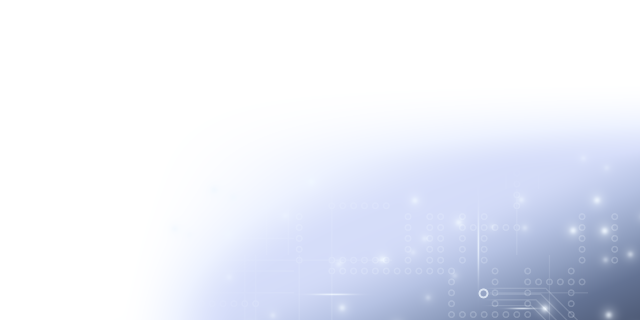
A WebGL 2 fragment shader for this background:

```glsl
#version 300 es
precision highp float;
// A pale technology backdrop: white fading into lavender, then slate at lower right,
// from a ramp of tones indexed by a soft field. Hashed cells scatter glowing sparks,
// rows of small rings and circuit traces; a few light streaks finish it.
uniform vec2 u_resolution;
out vec4 outColor;

// Lengths are in canvas heights, so x runs from 0 to 2 and y from 0 to 1.
const vec3 TONES[6] = vec3[6](
    vec3(0.93, 0.95, 1.00), vec3(0.84, 0.87, 0.98), vec3(0.71, 0.76, 0.89),
    vec3(0.56, 0.62, 0.75), vec3(0.39, 0.45, 0.58), vec3(0.31, 0.36, 0.47));
const vec3 LIGHT = vec3(0.94, 0.97, 1.0);
const float VEIL_TOP = 0.755;      // height where the tint vanishes
const float VEIL_FULL = 0.47;      // height where the tint is complete
const vec2 SHADE_SLOPE = vec2(3.26, -7.5);
const float SHADE_START = 0.755;   // where the slate begins on the lower edge
const float SPARK_CELL = 0.115;
const float SPARK_SHARE = 0.62;
const float RING_PITCH = 0.034;
const float RING_RADIUS = 0.0085;
const float RING_ALPHA = 0.20;
const float TRACE_ALPHA = 0.11;

float hash(vec2 p) {
    vec3 q = fract(p.xyx * 0.1031);
    q += dot(q, q.yzx + 33.33);
    return fract((q.x + q.y) * q.z);
}

// Soft line of the given half width around distance d
float stroke(float d, float halfWidth, float pixel) {
    return 1.0 - smoothstep(halfWidth, halfWidth + pixel, abs(d));
}

// Tone index: 0 is white, 2 lavender, 6 the deepest slate
float toneField(vec2 p) {
    float veil = smoothstep(VEIL_TOP, VEIL_FULL, p.y);
    float left = 0.378 + 0.15 * p.y;
    float width = 0.365 + 3.65 * p.y * p.y;
    float lavender = 2.0 * smoothstep(left, left + width, p.x);
    float d = dot(p - vec2(SHADE_START, 0.0), SHADE_SLOPE);
    float shade = 0.5 * (d + sqrt(d * d + 0.15));
    return veil * (lavender + shade);
}

vec3 toneRamp(float t) {
    vec3 color = vec3(1.0);
    for (int i = 0; i < 6; i++) color = mix(color, TONES[i], clamp(t - float(i), 0.0, 1.0));
    return color;
}

// Region of the circuit decoration
float circuitMask(vec2 p) {
    float top = 0.37 + 0.07 * p.x;
    return smoothstep(0.5, 0.95, p.x) * smoothstep(top, top - 0.14, p.y);
}

// Jittered glowing points, gathered from the neighbouring cells
float sparks(vec2 p) {
    vec2 home = floor(p / SPARK_CELL);
    float sum = 0.0;
    for (int y = -1; y <= 1; y++)
    for (int x = -1; x <= 1; x++) {
        vec2 cell = home + vec2(x, y);
        vec2 jitter = vec2(hash(cell + 7.0), hash(cell + 23.0));
        vec2 center = (cell + 0.12 + 0.76 * jitter) * SPARK_CELL;
        float kind = hash(cell + 41.0);
        float top = 0.38 + 0.07 * center.x;
        float alive = step(kind, SPARK_SHARE) * step(0.53, center.x) * step(center.y, top);
        float power = mix(0.35, 1.0, hash(cell + 59.0));
        float radius = mix(0.006, 0.011, power);
        float d = length(p - center) / radius;
        sum += alive * power * (0.65 * exp(-d * d) + 0.4 * exp(-d * d / 6.5));
    }
    return sum;
}

// Runs of rings and straight traces on a shared lattice
float circuit(vec2 p, float pixel) {
    vec2 id = floor(p / RING_PITCH);
    vec2 f = (fract(p / RING_PITCH) - 0.5) * RING_PITCH;
    float rowRun = step(0.91, hash(vec2(floor(id.x / 6.0), id.y) + 11.0));
    float columnRun = step(0.91, hash(vec2(id.x, floor(id.y / 5.0)) + 71.0));
    float ring = stroke(length(f) - RING_RADIUS, 0.0008, pixel);
    float rowTrace = step(0.9, hash(vec2(floor(id.x / 9.0), id.y) + 131.0));
    float columnTrace = step(0.92, hash(vec2(id.x, floor(id.y / 6.0)) + 173.0));
    float lines = max(rowTrace * stroke(f.y, 0.0006, pixel),
                      columnTrace * stroke(f.x, 0.0006, pixel));
    return max(RING_ALPHA * max(rowRun, columnRun) * ring, TRACE_ALPHA * lines);
}

// Nested traces that run level and then bend downward to the right
float bentTraces(vec2 p, float pixel) {
    float sum = 0.0;
    for (int i = 0; i < 4; i++) {
        float k = float(i);
        float bend = max(p.x - 1.66 - 0.015 * k, 0.0);
        float d = (p.y - 0.045 - 0.018 * k + bend) * (bend > 0.0 ? 0.707 : 1.0);
        sum += stroke(d, 0.0006, pixel);
    }
    return sum * smoothstep(1.5, 1.57, p.x) * 0.16;
}

// Tapered streak of light with the given half lengths
float streak(vec2 p, vec2 size) {
    vec2 q = p / size;
    return exp(-dot(q, q));
}

void main() {
    vec2 p = gl_FragCoord.xy / u_resolution.y;
    float pixel = 1.0 / u_resolution.y;
    vec3 color = toneRamp(toneField(p));

    float light = circuit(p, pixel) * circuitMask(p) + bentTraces(p, pixel) + 0.85 * sparks(p);
    light += 0.75 * streak(p - vec2(1.495, 0.235), vec2(0.003, 0.09));
    light += 0.80 * streak(p - vec2(1.04, 0.08), vec2(0.06, 0.003));
    light += 0.70 * streak(p - vec2(1.632, 0.036), vec2(0.04, 0.003));
    light += 0.75 * stroke(length(p - vec2(1.511, 0.083)) - 0.0125, 0.0015, pixel);
    color = mix(color, LIGHT, clamp(light, 0.0, 0.95) * smoothstep(0.4, 0.6, p.x));
    outColor = vec4(color, 1.0);
}
```
